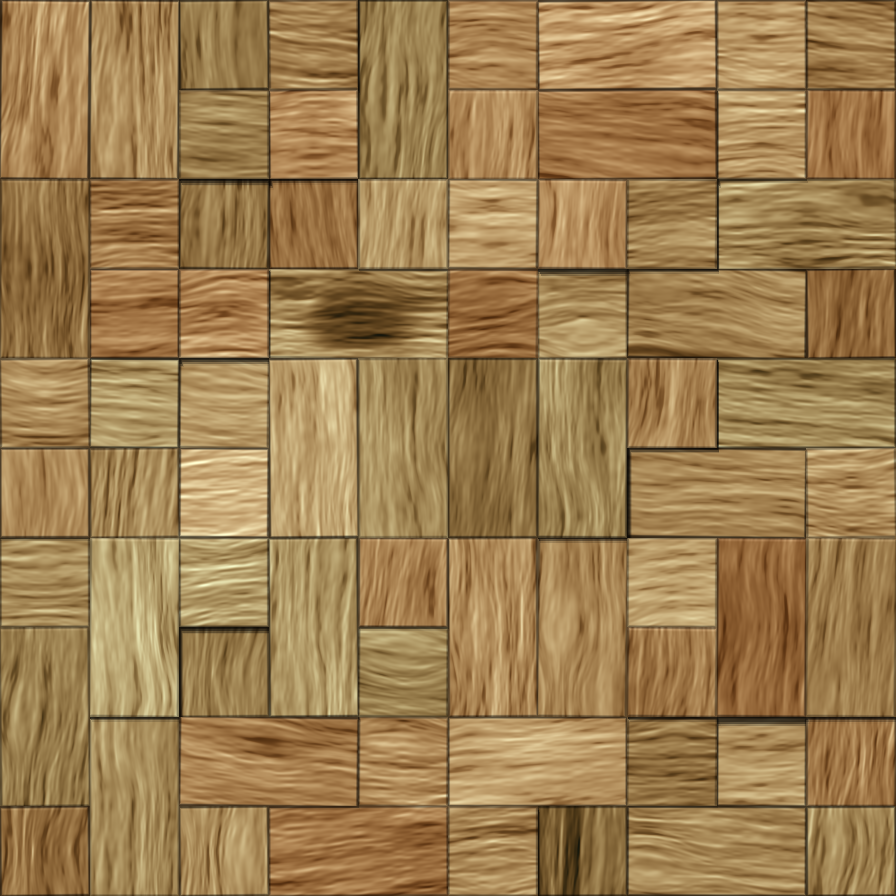
Write a Shadertoy shader that draws this texture.

```glsl
// Wall panel of rough-sawn oak blocks on a ten by ten grid, some of them two cells long.

float hash(vec2 p) {
    vec3 q = fract(p.xyx * vec3(0.1031, 0.1030, 0.0973));
    q += dot(q, q.yzx + 33.33);
    return fract((q.x + q.y) * q.z);
}

float noise(vec2 p) {
    vec2 i = floor(p), f = fract(p);
    f = f * f * (3.0 - 2.0 * f);
    return mix(mix(hash(i), hash(i + vec2(1, 0)), f.x),
               mix(hash(i + vec2(0, 1)), hash(i + vec2(1, 1)), f.x), f.y);
}

// Direction of the neighbour that a cell would most like to join
vec2 favourite(vec2 cell) {
    float best = -1.0;
    vec2 choice = vec2(0);
    for (int i = 0; i < 4; i++) {
        float s = float(i % 2) * 2.0 - 1.0;
        vec2 dir = i < 2 ? vec2(0, s) : vec2(s, 0);
        vec2 other = cell + dir;
        if (any(notEqual(clamp(other, 0.0, 9.0), other))) continue;
        float wish = hash(2.0 * cell + dir + 71.0);   // same value from both sides
        if (i < 2) wish = pow(wish, 0.6);             // upright pairs are commoner
        if (wish > best) { best = wish; choice = dir; }
    }
    return choice;
}

// Block under a point: lower left corner and size; cells join if the wish is mutual
vec4 blockAt(vec2 p) {
    vec2 cell = clamp(floor(p), 0.0, 9.0);
    vec2 dir = favourite(cell);
    if (any(notEqual(favourite(cell + dir), -dir))) dir = vec2(0);
    return vec4(cell + min(dir, 0.0), 1.0 + abs(dir));
}

float blockHeight(vec2 corner) {
    return hash(corner + 213.0);
}

// Coordinates along and across the fibres, tilted and gently bent
vec2 fibreSpace(vec2 p, bool upright, vec2 seed) {
    vec2 w = upright ? p.yx : p;
    w.y += w.x * (hash(seed + 5.0) - 0.5) * 0.22;
    w.y += 0.16 * noise(w * vec2(1.3, 2.2) + seed);
    return w;
}

float grain(vec2 w, vec2 seed) {
    return 0.55 * noise(w * vec2(1.3, 15.0) + seed)
         + 0.30 * noise(w * vec2(4.0, 27.0) + seed.yx)
         + 0.15 * noise(w * vec2(9.0, 40.0) + seed);
}

void mainImage(out vec4 fragColor, in vec2 fragCoord) {
    vec2 p = fragCoord / iResolution.y * 10.0;
    vec4 block = blockAt(p);
    vec2 corner = block.xy, size = block.zw;
    vec2 seed = corner * 17.0 + 40.0;

    // Block space, each block set slightly askew
    vec2 local = p - corner - 0.5 * size;
    float askew = (hash(seed + 1.0) - 0.5) * 0.025;
    local += askew * vec2(-local.y, local.x);

    // Fibres run along long blocks, either way on square ones
    bool upright = size.y > size.x || (size.x == size.y && hash(seed + 2.0) > 0.58);
    vec2 w = fibreSpace(local, upright, seed);
    vec2 lit = fibreSpace(local + vec2(-0.015, 0.03), upright, seed);
    float g = grain(w, seed);
    float relief = g - grain(lit, seed);

    // Brightness: block tone, fibres, sawn ridges and crevices
    float roughness = mix(0.14, 0.40, hash(seed + 3.0));
    float tone = 0.03 + 0.12 * (hash(seed + 4.0) + hash(seed + 6.0) - 1.0);
    tone += 0.09 * step(0.94, hash(seed + 7.0));
    tone += (g - 0.5) * 0.30 + relief * roughness;
    tone -= 0.10 * smoothstep(0.34, 0.15, g);
    tone += 0.08 * (noise(w * vec2(1.0, 3.0) + seed + 9.0) - 0.5);

    // Dark heartwood streaks on a few blocks
    float streak = smoothstep(0.5, 0.85, noise(w * vec2(0.9, 4.0) + seed + 3.0));
    tone -= 0.26 * streak * step(0.93, hash(seed + 8.0));

    // Oak colour, with reddish and olive blocks
    vec3 col = vec3(0.62, 0.48, 0.29) + tone * vec3(1.0, 1.1, 0.99)
             + tone * tone * vec3(0.0, 0.63, 0.97);
    col += (hash(seed + 10.0) - 0.5) * vec3(0.035, -0.04, -0.035);

    // Seams, and a pale upper rim on raised blocks
    vec2 inset = 0.5 * size - abs(local);
    float edge = min(inset.x, inset.y);
    float height = blockHeight(corner);
    float rim = smoothstep(0.055, 0.025, 0.5 * size.y - local.y);
    col += 0.09 * rim * height;
    col *= 1.0 - mix(0.3, 0.65, hash(seed + 11.0)) * smoothstep(0.03, 0.004, edge);

    // Shadows cast by higher blocks, light from the upper left
    float shadow = 0.0;
    for (int i = 1; i <= 6; i++) {
        float reach = float(i) * 0.02;
        vec2 q = p + reach * vec2(-0.5, 1.0);
        float rise = blockHeight(blockAt(min(q, 9.99)).xy) - height;
        shadow = max(shadow, smoothstep(0.0, 0.07, rise * 0.15 - reach));
    }
    col *= 1.0 - 0.7 * shadow;

    fragColor = vec4(clamp(col, 0.0, 1.0), 1.0);
}
```
